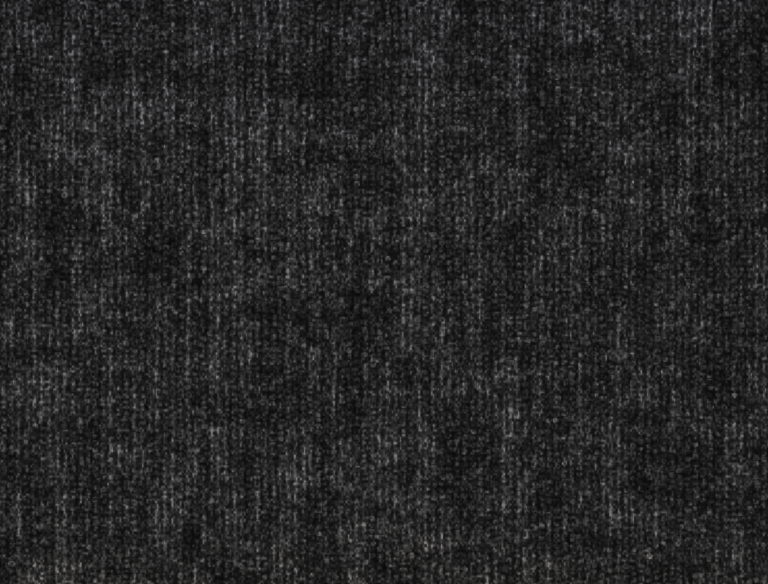
This texture is drawn by a WebGL 1 fragment shader. Its source:

```glsl
precision highp float;
// Charcoal chenille cloth: about a hundred upright ribs of small round tufts,
// with thin pale warp threads showing through in long worn streaks.
// Zero-mean layers of relief and noise are summed, then mapped to dark greys.

uniform vec2 u_resolution;

float hash(vec2 p) {
  vec3 q = fract(vec3(p.xyx) * vec3(0.1031, 0.1030, 0.0973));
  q += dot(q, q.yzx + 33.33);
  return fract((q.x + q.y) * q.z);
}

float noise(vec2 p) {
  vec2 i = floor(p), f = fract(p);
  f = f * f * (3.0 - 2.0 * f);
  return mix(mix(hash(i), hash(i + vec2(1.0, 0.0)), f.x),
             mix(hash(i + vec2(0.0, 1.0)), hash(i + 1.0), f.x), f.y);
}

// Noise centred on zero with a spread close to one
float grain(vec2 p) {
  return (noise(p + 57.0) * 2.0 - 1.0) * 2.3;
}

// Rounded tufts stacked along each rib, with uneven sizes and offsets
float tufts(vec2 p) {
  float column = floor(p.x);
  float y = p.y * 1.22 + hash(vec2(column, 7.0)) * 0.8;
  vec2 cell = vec2(column, floor(y));
  vec2 f = vec2(fract(p.x), fract(y)) - 0.5;
  f += (vec2(hash(cell + 3.0), hash(cell + 91.0)) - 0.5) * 0.26;
  float size = mix(0.50, 0.72, hash(cell + 17.0));
  float bump = smoothstep(size, size - 0.4, length(f * vec2(1.0, 0.9)));
  return bump * mix(0.65, 1.35, hash(cell + 41.0)) - 0.60;
}

// Narrow pale straight threads up the ribs, crossed by faint weft rungs
float warpThread(vec2 p) {
  float column = floor(p.x);
  float x = fract(p.x) - 0.5 + 0.24 * (hash(vec2(column, 13.0)) - 0.5);
  float line = smoothstep(0.36, 0.06, abs(x));
  float rung = 0.5 + 0.5 * cos(6.2832 * (p.y * 1.22 + hash(vec2(column, 29.0))));
  return line * 1.1 + rung * 0.45 - 0.69;
}

void main() {
  vec2 uv = gl_FragCoord.xy / u_resolution;
  vec2 p = gl_FragCoord.xy / u_resolution.x * 100.0;

  // Slight waver of the ribs and rows
  vec2 w = p + vec2(0.06 * grain(p * vec2(0.3, 0.25)),
                    0.16 * grain(p * vec2(0.5, 0.25) + 20.0));

  // Wear: long vertical streaks, weaker horizontal bands, broad patches
  float streak = grain(vec2(w.x * 0.9, p.y * 0.12));
  float wideStreak = grain(vec2(p.x * 0.3, p.y * 0.045) + 140.0);
  float band = grain(vec2(p.x * 0.12, w.y * 0.8) + 260.0);
  float patches = grain(p * vec2(0.25, 0.36) + 330.0);
  float wear = 0.25 * streak + 0.12 * wideStreak + 0.15 * band + 0.14 * patches;

  // Worn places show threads, the rest keeps its tufts
  float bare = smoothstep(-0.2, 0.5, wear);
  float relief = mix(tufts(w) * 1.3, warpThread(w) * 1.1, bare * 0.7);

  // Fibre fuzz at two scales and a few shiny upright flecks
  float fuzz = 0.58 * grain(p * vec2(3.7, 3.0) + 410.0)
             + 0.32 * grain(p * vec2(2.0, 1.6) + 520.0);
  float fleck = smoothstep(0.82, 0.96, noise(p * vec2(2.8, 1.3) + 610.0));

  float tone = wear + relief + fuzz + fleck * (0.5 + 0.4 * bare);
  tone -= 0.15 * smoothstep(0.85, 1.0, uv.x);
  float grey = 0.008 + 0.134 * exp(0.47 * tone);
  grey = min(grey, 0.46);

  // Cool sheen toward the top, faintly warm toward the bottom
  vec3 tint = mix(vec3(1.015, 0.995, 0.985), vec3(0.99, 0.99, 1.025), uv.y);
  gl_FragColor = vec4(grey * tint, 1.0);
}
```
